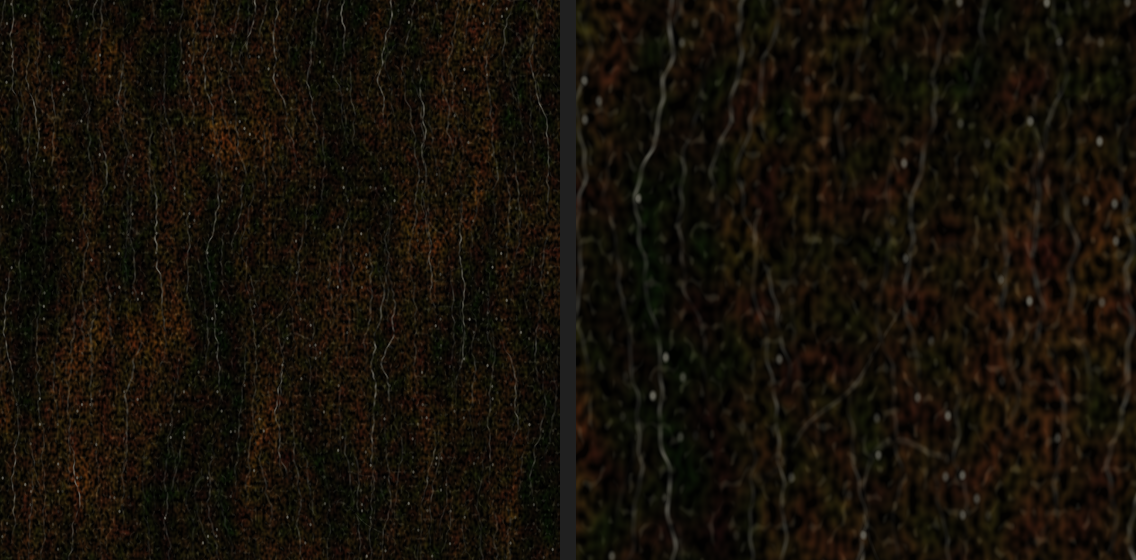
Left, the full canvas; right, a detail of the centre.
Write a three.js fragment shader that draws this texture.

```glsl
// Dark weathered bark: black and brown upright bands under fine grain,
// crossed by thin, broken, pale cracks that wander downward, and by specks.
// Bands and grain are stretched gradient noise; cracks are distances to curves.

varying vec2 vUv;

const vec3 SOOT = vec3(0.032, 0.032, 0.013);
const vec3 BROWN = vec3(0.112, 0.066, 0.027);
const vec3 RUST = vec3(0.085, 0.036, 0.004);
const vec3 MOSS = vec3(-0.012, 0.012, -0.002);
const vec3 ASH = vec3(0.150, 0.145, 0.115);
const vec3 PALE = vec3(0.40, 0.39, 0.35);

const vec2 BAND_SCALE = vec2(9.0, 2.2);
const vec2 GRAIN_SCALE = vec2(190.0, 135.0);
const vec2 SPECK_GRID = vec2(120.0, 85.0);
const float GRAIN_CONTRAST = 1.7;
const float MAIN_COLUMNS = 19.0;
const float FINE_COLUMNS = 43.0;
const float CRACK_WIDTH = 0.0019;
const float SPECK_SHARE = 0.06;

float hash(vec2 p) {
  return fract(sin(dot(p, vec2(127.1, 311.7))) * 43758.5453);
}

vec2 gradient(vec2 cell) {
  float angle = 6.28318 * hash(cell);
  return vec2(cos(angle), sin(angle));
}

// Gradient noise, about -0.7 to 0.7
float noise(vec2 p) {
  vec2 i = floor(p);
  vec2 f = p - i;
  vec2 u = f * f * f * (f * (f * 6.0 - 15.0) + 10.0);
  vec2 e = vec2(1.0, 0.0);
  float bottom = mix(dot(gradient(i), f), dot(gradient(i + e), f - e), u.x);
  float top = mix(dot(gradient(i + e.yx), f - e.yx),
                  dot(gradient(i + 1.0), f - 1.0), u.x);
  return mix(bottom, top, u.y);
}

// Strength of broken upright cracks, one wandering curve per column
float cracks(vec2 p, float columns, float seed) {
  float column = floor(p.x * columns);
  float strength = 0.0;
  for (int k = -1; k <= 1; k++) {
    float id = column + float(k);
    float lane = id * 7.31 + seed;
    float centre = (id + 0.2 + 0.6 * hash(vec2(id, seed))) / columns;
    float wander = 0.55 / columns * noise(vec2(lane, p.y * 6.0))
                 + 0.010 * noise(vec2(lane + 3.4, p.y * 24.0))
                 + 0.004 * noise(vec2(lane + 5.7, p.y * 70.0));
    float gap = abs(p.x - centre - wander);
    float line = 1.0 - smoothstep(0.2 * CRACK_WIDTH, 1.5 * CRACK_WIDTH, gap);
    float alive = smoothstep(-0.15, 0.35, noise(vec2(lane + 1.9, p.y * 4.5)));
    float glint = 0.5 + 0.9 * noise(vec2(lane + 8.2, p.y * 95.0));
    strength = max(strength, line * alive * clamp(glint, 0.08, 1.0));
  }
  return strength;
}

// Faint slanting threads along the zero line of a noise field
float threads(vec2 p) {
  float field = abs(noise(p * vec2(13.0, 10.0) + 31.0));
  float alive = smoothstep(0.1, 0.4, noise(p * 7.0 + 57.0));
  return (1.0 - smoothstep(0.006, 0.034, field)) * alive;
}

// Small upright flakes, at most one in each cell
float specks(vec2 p) {
  vec2 q = p * SPECK_GRID;
  vec2 cell = floor(q);
  vec2 centre = 0.35 + 0.3 * vec2(hash(cell + 4.1), hash(cell + 9.6));
  float shape = 1.0 - smoothstep(0.08, 0.38, length(q - cell - centre));
  float present = step(1.0 - SPECK_SHARE, hash(cell + 17.3));
  return shape * present * (0.15 + 0.85 * pow(hash(cell + 23.8), 2.0));
}

void main() {
  vec2 p = vUv;
  vec2 bent = p + vec2(0.035 * noise(p * vec2(3.0, 4.0) + 11.0), 0.0);

  // Bands and rust patches
  float band = noise(bent * BAND_SCALE + 5.0)
             + 0.55 * noise(bent * vec2(27.0, 5.0) + 19.0)
             + 0.30 * noise(bent * vec2(55.0, 28.0) + 43.0);
  float brownness = smoothstep(-0.45, 0.55, band);
  float rust = smoothstep(0.12, 0.55, noise(bent * vec2(10.0, 6.0) + 71.0));
  vec3 color = mix(SOOT, BROWN, brownness);
  color += RUST * rust * brownness;
  color += MOSS * 2.0 * noise(bent * vec2(38.0, 30.0) + 83.0);

  // Grain
  float grain = noise(p * GRAIN_SCALE)
              + 0.7 * noise(p * GRAIN_SCALE * 0.53 + 37.0);
  color *= max(0.15, 1.0 + GRAIN_CONTRAST * grain);
  float ash = noise(p * GRAIN_SCALE * 0.87 + 101.0);
  color += ASH * smoothstep(0.12, 0.65, ash) * 0.7;

  // Cracks, threads and flakes
  float light = cracks(bent, MAIN_COLUMNS, 2.7);
  light = max(light, 0.5 * cracks(bent, FINE_COLUMNS, 13.9));
  light = max(light, 0.22 * threads(p) * (0.7 + grain));
  light = max(light, specks(p));
  color = mix(color, PALE, clamp(light, 0.0, 1.0));

  gl_FragColor = vec4(clamp(color, 0.0, 1.0), 1.0);
}
```
